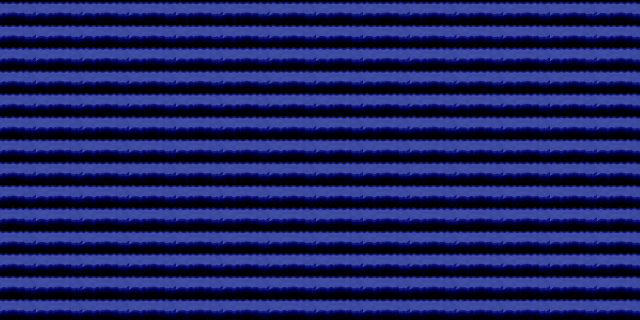
Write a Shadertoy shader that draws this pattern.

```glsl
// Horizontal blue stripes with scalloped tops and ragged, fading undersides on black.

float hash(vec2 p) {
    vec3 q = fract(p.xyx * vec3(0.1031, 0.1030, 0.0973));
    q += dot(q, q.yzx + 33.33);
    return fract((q.x + q.y) * q.z);
}

// Value noise that wraps horizontally after a whole number of cells.
float wrapNoise(vec2 p, float period) {
    vec2 cell = floor(p);
    vec2 f = fract(p);
    f = f * f * (3.0 - 2.0 * f);
    float left = mod(cell.x, period);
    float right = mod(cell.x + 1.0, period);
    float low = mix(hash(vec2(left, cell.y)), hash(vec2(right, cell.y)), f.x);
    float high = mix(hash(vec2(left, cell.y + 1.0)), hash(vec2(right, cell.y + 1.0)), f.x);
    return mix(low, high, f.y);
}

// Uneven row of rounded tips, seven to each horizontal repeat.
float scallops(float u) {
    float s = u * 7.0 + 0.35 * (wrapNoise(vec2(u * 7.0, 3.0), 7.0) - 0.5);
    float bump = 0.5 + 0.5 * cos(6.28318 * s);
    return bump * (0.6 + 0.4 * wrapNoise(vec2(u * 7.0, 8.0), 7.0));
}

void mainImage(out vec4 fragColor, in vec2 fragCoord) {
    vec2 p = fragCoord / iResolution.y;

    // Fourteen stripes down; v grows downward from the stripe's upper edge.
    float rows = (1.0 - p.y) * 14.0 - 0.09;
    float row = floor(rows + 0.12);
    float v = rows - row;
    float u = p.x * 6.845;

    // Small differences between stripes.
    float wear = hash(vec2(row + 5.0, 19.0)) - 0.5;
    v += 0.025 * wear;

    float top = 0.055 * (1.0 - scallops(u)) - 0.01;
    float ragged = wrapNoise(vec2(u * 14.0, 21.0), 14.0) - 0.5;
    float fine = wrapNoise(vec2(u * 28.0, 35.0), 28.0) - 0.5;
    float bottom = 0.49 + 0.07 * ragged + 0.04 * fine;

    // Slanted nick in the lower edge, once per repeat.
    float nick = fract(u - 0.247) - 0.5 + 0.25 * (v - 0.47);
    bottom -= 0.09 * exp(-nick * nick * 1800.0);
    bottom += 0.07 * exp(-pow(nick - 0.055, 2.0) * 1800.0);

    // Fading underside: deep blue, navy, then nearly black.
    float fade = v - 0.10 * ragged - 0.05 * fine;
    float upper = smoothstep(top - 0.05, top + 0.02, v);
    vec3 color = vec3(0.0, 0.0, 0.02);
    color = mix(color, vec3(0.0, 0.0, 0.15), 1.0 - smoothstep(0.69, 0.78, fade));
    color = mix(color, vec3(0.0, 0.0, 0.32), 1.0 - smoothstep(0.61, 0.71, fade));
    color = mix(color, vec3(0.05, 0.08, 0.48), 1.0 - smoothstep(0.55, 0.63, fade));
    color = mix(vec3(0.0, 0.0, 0.02), color, upper);

    // Pale body with faint mottling.
    float body = smoothstep(top + 0.02, top + 0.09, v)
               * (1.0 - smoothstep(bottom - 0.02, bottom + 0.05, v));
    float mottle = wrapNoise(vec2(u * 14.0, v * 9.0 + 50.0), 14.0) - 0.5;
    color = mix(color, vec3(0.245, 0.295, 0.635) + 0.04 * mottle, body);

    // Dim lumps in the dark gap.
    float lump = wrapNoise(vec2(u * 14.0, v * 11.0 + 80.0), 14.0);
    color.b += 0.05 * smoothstep(0.5, 1.0, lump) * smoothstep(0.65, 0.75, v);

    fragColor = vec4(color, 1.0);
}
```
